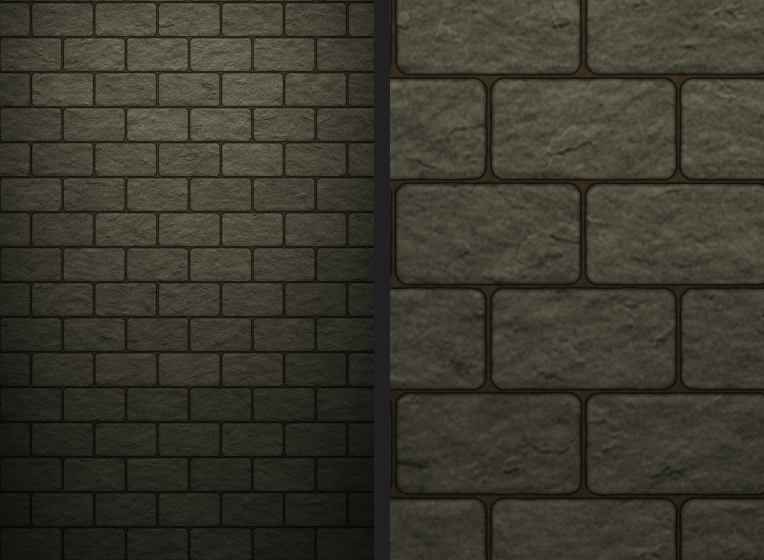
Left: the whole. Right: its middle third, enlarged.
Write a Shadertoy shader that draws this texture.

```glsl
// Draws a dim wall of rough, rounded stone bricks in running bond, lit from above.

const float ROWS = 16.0;            // brick courses over the canvas height
const vec2 SHIFT = vec2(0.02, 0.06); // offset of the bond, in course heights
const float BRICK_WIDTH = 1.808;    // in course heights
const vec2 JOINT_HALF = vec2(0.028, 0.023); // half the mortar width
const float CORNER = 0.12;          // corner radius
const float EDGE_WEAR = 0.010;      // waviness of the brick outline
const float POSITION_JITTER = 0.006;
const float TONE_JITTER = 0.07;     // brightness change from brick to brick
const float TURN = 0.6;             // range of grain direction, in radians
const float RELIEF = 3.6;           // strength of the shaded surface
const float GRAIN = 0.21;           // strength of the fine pitting
const float BLOTCH = 0.26;          // strength of the soft stains
const float RIM_WIDTH = 0.035;      // rounded border of a brick
const float SIDE_FALLOFF = 0.46;    // darkening toward left and right
const float LIGHT_LOW = 0.118;      // brightness at the foot of the wall
const float LIGHT_HIGH = 0.372;     // brightness at the head of the wall

const vec3 STONE = vec3(1.01, 0.98, 0.80);
const vec3 MORTAR = vec3(0.70, 0.58, 0.37);
const vec3 CREVICE = vec3(0.22, 0.19, 0.12);

vec2 hash2(vec2 p) {
    vec3 q = fract(p.xyx * vec3(0.1031, 0.1030, 0.0973));
    q += dot(q, q.yzx + 33.33);
    return fract((q.xx + q.yz) * q.zy);
}

// Gradient noise, roughly -0.7 to 0.7
float noise(vec2 p) {
    vec2 i = floor(p), f = p - i;
    vec2 u = f * f * f * (f * (f * 6.0 - 15.0) + 10.0);
    vec2 o = vec2(0.0, 1.0);
    float a = dot(hash2(i) * 2.0 - 1.0, f);
    float b = dot(hash2(i + o.yx) * 2.0 - 1.0, f - o.yx);
    float c = dot(hash2(i + o) * 2.0 - 1.0, f - o);
    float d = dot(hash2(i + 1.0) * 2.0 - 1.0, f - 1.0);
    return mix(mix(a, b, u.x), mix(c, d, u.x), u.y);
}

float fbm(vec2 p) {
    float sum = 0.0, amp = 0.5;
    for (int i = 0; i < 4; i++) {
        sum += amp * noise(p);
        p = p * 2.03 + vec2(7.3, 3.7);
        amp *= 0.55;
    }
    return sum;
}

// Split-stone height: rolling surface with sparse, sharp ledges
float stoneHeight(vec2 p) {
    float rolling = fbm(p * vec2(2.6, 3.6));
    float layer = fbm(p * vec2(1.3, 2.2) + 31.0);
    float ledge = smoothstep(-0.02, 0.02, layer - 0.05);
    float broken = smoothstep(-0.05, 0.25, noise(p * 2.3 + 57.0));
    return 0.36 * rolling + 0.09 * ledge * broken;
}

float roundedBox(vec2 p, vec2 halfSize, float radius) {
    vec2 d = abs(p) - halfSize + radius;
    return length(max(d, 0.0)) + min(max(d.x, d.y), 0.0) - radius;
}

// Brightness of the wall: brightest high in the middle, dim below and at the sides
float wallLight(vec2 uv) {
    float vertical = mix(LIGHT_LOW, LIGHT_HIGH, smoothstep(-0.1, 0.98, uv.y));
    vertical *= 1.0 - 0.16 * smoothstep(0.88, 1.02, uv.y);
    float side = abs(uv.x * 2.0 - 1.0);
    return vertical * (1.0 - SIDE_FALLOFF * pow(side, 2.2));
}

void mainImage(out vec4 fragColor, in vec2 fragCoord) {
    vec2 uv = fragCoord / iResolution.xy;
    vec2 p = fragCoord / iResolution.y * ROWS + SHIFT;
    float pixel = ROWS / iResolution.y;

    // Running bond: every other course moves by half a brick
    float row = floor(p.y);
    float column = p.x / BRICK_WIDTH + 0.5 * mod(row, 2.0);
    vec2 id = vec2(floor(column), row);
    vec2 seed = hash2(id + 17.0);
    vec2 local = vec2((fract(column) - 0.5) * BRICK_WIDTH, fract(p.y) - 0.5);
    local += (seed - 0.5) * POSITION_JITTER;

    // Brick outline with worn edges
    vec2 halfSize = vec2(BRICK_WIDTH, 1.0) * 0.5 - JOINT_HALF;
    float wear = EDGE_WEAR * (noise(p * 4.0) + 0.4 * noise(p * 11.0));
    float dist = roundedBox(local, halfSize, CORNER) + wear;
    float brickMask = 1.0 - smoothstep(-0.6 * pixel, 0.6 * pixel, dist);

    // Stone surface shaded by its slope toward the light, each brick cut at its own angle
    float turn = (seed.x - 0.5) * TURN;
    mat2 cut = mat2(cos(turn), sin(turn), -sin(turn), cos(turn));
    vec2 q = cut * local + seed * 40.0;
    vec2 towardLight = cut * vec2(0.0, 0.035);
    float slope = stoneHeight(q) - stoneHeight(q + towardLight);
    float pits = 0.7 * noise(q * 13.0) + noise(q * 25.0);
    float shade = 1.0 + clamp(RELIEF * slope, -0.40, 0.24);
    shade += GRAIN * pits + BLOTCH * fbm(q * 1.5);
    shade *= 1.0 + TONE_JITTER * (seed.y * 2.0 - 1.0);

    // Rounded rim: dark all round, with a faint glint along the top
    float rim = smoothstep(-RIM_WIDTH, 0.0, dist);
    float band = smoothstep(0.05, 0.0, abs(dist + 0.05));
    shade *= 1.0 - 0.34 * rim;
    shade += 0.10 * band * smoothstep(0.3, 0.45, local.y);
    shade -= 0.12 * band * smoothstep(-0.3, -0.45, local.y);

    // Mortar sits in a crevice between the bricks
    float mortarLine = smoothstep(0.0, JOINT_HALF.x, dist);
    vec3 mortar = mix(CREVICE, MORTAR, mortarLine) * (1.0 + 0.3 * noise(p * 12.0));

    vec3 color = mix(mortar, STONE * shade, brickMask) * wallLight(uv);
    fragColor = vec4(color, 1.0);
}
```
